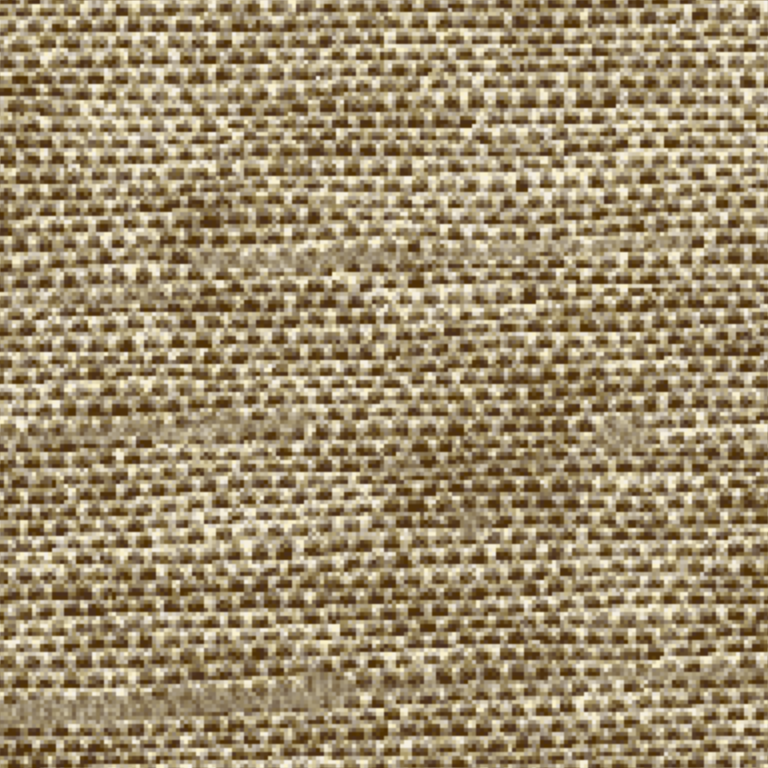
A WebGL 1 fragment shader for this texture:

```glsl
precision highp float;
// Coarse plain-woven linen with uneven threads, slubs and small knots.

uniform vec2 u_resolution;

const vec2 THREADS = vec2(60.0, 46.0);   // warp and weft threads per canvas
const float FIBRES = 192.0;              // grain cells per canvas side
const float TAU = 6.28318;
const vec3 SHADOW = vec3(0.30, 0.19, 0.06);
const vec3 FLAX = vec3(0.59, 0.525, 0.39);
const vec3 CREAM = vec3(0.97, 0.94, 0.84);

float hash(vec2 p) {
  return fract(sin(dot(p, vec2(127.1, 311.7))) * 43758.5453);
}

float noise(vec2 p) {
  vec2 i = floor(p);
  vec2 f = fract(p);
  f = f * f * (3.0 - 2.0 * f);
  float low = mix(hash(i), hash(i + vec2(1.0, 0.0)), f.x);
  float high = mix(hash(i + vec2(0.0, 1.0)), hash(i + vec2(1.0, 1.0)), f.x);
  return mix(low, high, f.y);
}

// Soft coverage of a thickened thread from a to b.
float slub(vec2 p, vec2 a, vec2 b, float radius) {
  vec2 ab = b - a;
  float along = clamp(dot(p - a, ab) / dot(ab, ab), 0.0, 1.0);
  float d = length(p - a - ab * along);
  return 1.0 - smoothstep(radius * 0.6, radius * 1.2, d);
}

// Soft coverage of a round knot.
float knot(vec2 p, vec2 centre, float radius) {
  return 1.0 - smoothstep(radius * 0.4, radius * 1.2, length(p - centre));
}

// Canvas position to thread coordinates, with sagging, uneven rows.
vec2 threadSpace(vec2 p) {
  float tilt = mix(0.045, 0.015, p.y * p.y);
  float driftX = 0.012 * (noise(p * vec2(5.0, 9.0)) - 0.5);
  float driftY = 0.012 * (noise(p * vec2(3.0, 8.0) + 17.0) - 0.5);
  vec2 t = (p + vec2(driftX, driftY - tilt * p.x)) * THREADS;
  t.y += 0.5 * (noise(t * vec2(0.1, 0.6) + 5.0) - 0.5);
  t.x += 0.5 * (noise(vec2(t.x * 0.15, floor(t.y) * 3.7)) - 0.5);
  return t;
}

// Brightness of the over-and-under weave, 0 in gaps to 1 on crests.
float weaveTone(vec2 t) {
  vec2 id = floor(t);
  vec2 f = fract(t) - 0.5;
  // Warp crests are narrow, so the shaded weft forms longer dashes.
  float warpOver = mod(id.x + id.y, 2.0) * (1.0 - smoothstep(0.34, 0.5, abs(f.x)));
  float warp = 0.90 - 1.4 * f.x * f.x - 1.8 * f.y * f.y;
  float weft = 0.34 + 0.62 * f.y + 0.3 * f.x * f.x;
  float tone = mix(weft, warp, warpOver) + 0.14 * sin(TAU * f.y);
  tone += 0.24 * (hash(id + 3.0) - 0.5);
  // Long streaks along single weft threads and fainter ones along the warp.
  tone += 0.28 * (noise(vec2(t.x * 0.12, id.y * 7.3)) - 0.5);
  return tone + 0.10 * (noise(vec2(id.x * 5.1, t.y * 0.1)) - 0.5);
}

// Strongest slub or knot at a point.
float thickening(vec2 p) {
  vec2 q = p + 0.014 * (vec2(noise(p * 30.0), noise(p * 30.0 + 9.0)) - 0.5);
  float s = slub(q, vec2(0.26, 0.653), vec2(0.50, 0.664), 0.010);
  s = max(s, 0.8 * slub(q, vec2(0.50, 0.664), vec2(0.89, 0.686), 0.008));
  s = max(s, 0.5 * slub(q, vec2(0.0, 0.607), vec2(0.20, 0.618), 0.008));
  s = max(s, 0.8 * slub(q, vec2(0.0, 0.430), vec2(0.39, 0.450), 0.011));
  s = max(s, 0.6 * slub(q, vec2(0.48, 0.385), vec2(0.76, 0.402), 0.007));
  s = max(s, slub(q, vec2(0.0, 0.068), vec2(0.45, 0.099), 0.018));
  s = max(s, 0.7 * slub(q, vec2(0.45, 0.099), vec2(1.0, 0.125), 0.007));
  s = max(s, knot(q, vec2(0.41, 0.102), 0.030));
  s = max(s, knot(q, vec2(0.615, 0.322), 0.025));
  s = max(s, 0.8 * knot(q, vec2(0.81, 0.435), 0.035));
  return s * (0.65 + 0.35 * noise(p * vec2(40.0, 25.0)));
}

// Colour of one grain cell.
vec3 fibre(vec2 cell) {
  vec2 p = (cell + 0.5) / FIBRES;
  vec2 t = threadSpace(p);
  float tone = weaveTone(t);
  // Thick yarn hides the gaps, leaving shallow ribs.
  float rib = 0.50 + 0.14 * cos(TAU * t.x) + 0.10 * sin(TAU * t.y);
  float cover = thickening(p);
  tone = mix(tone, rib, 0.85 * cover);
  tone += (0.42 - 0.18 * cover) * (hash(cell) - 0.5);
  tone += 0.08 * (noise(p * 6.0 + 31.0) - 0.5) + 0.05 * (p.y - 0.5);
  tone = clamp(tone, 0.0, 1.0);
  vec3 colour = mix(SHADOW, FLAX, min(tone / 0.47, 1.0));
  colour = mix(colour, CREAM, max((tone - 0.47) / 0.53, 0.0));
  // Some fibres lean golden, others grey.
  float hue = (hash(cell + 71.0) - 0.5) * (1.0 - 0.7 * cover);
  return colour + hue * vec3(0.03, 0.01, -0.13) + cover * vec3(0.0, 0.005, 0.025);
}

void main() {
  // Blend the four nearest grain cells for soft square edges.
  vec2 grid = gl_FragCoord.xy / u_resolution * FIBRES - 0.5;
  vec2 base = floor(grid);
  vec2 blend = smoothstep(0.15, 0.85, fract(grid));
  vec3 colour = vec3(0.0);
  for (int y = 0; y < 2; y++) {
    for (int x = 0; x < 2; x++) {
      vec2 corner = vec2(float(x), float(y));
      vec2 weight = mix(1.0 - blend, blend, corner);
      colour += weight.x * weight.y * fibre(base + corner);
    }
  }
  gl_FragColor = vec4(clamp(colour, 0.0, 1.0), 1.0);
}
```
